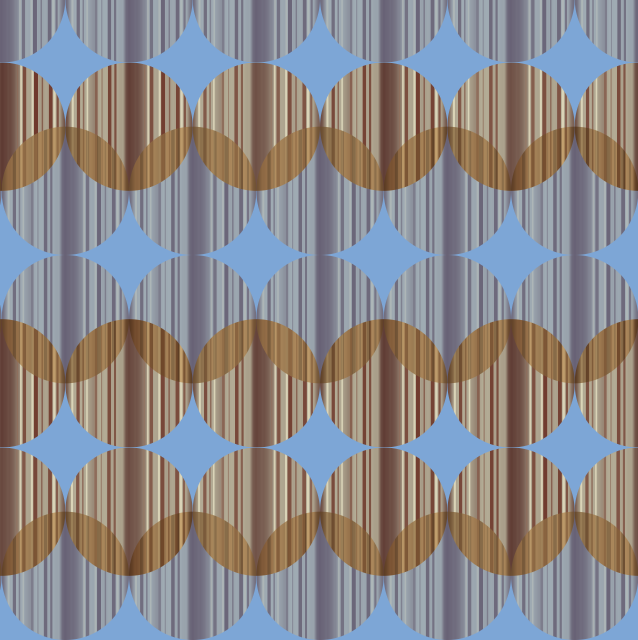
Give the GLSL for this pattern, as a Shadertoy shader.

```glsl
// Rows of touching striped discs, five across, on a flat sky-blue ground.
// Warm and cool rows overlap by half a disc and leave ochre lenses; the layout
// folds one 1.5-disc strip up and down, and one stripe profile fills each disc.

#define DISCS vec2(5.01, 4.987)
#define OFFSET vec2(-0.013, 0.013)
#define GROUND vec3(0.49, 0.65, 0.84)
#define COOL_LIGHT vec3(0.635, 0.685, 0.715)
#define COOL_DARK vec3(0.39, 0.36, 0.44)
#define WARM_LIGHT vec3(0.715, 0.69, 0.60)
#define WARM_DARK vec3(0.37, 0.23, 0.20)
#define LENS_LIGHT vec3(0.70, 0.56, 0.38)
#define LENS_DARK vec3(0.41, 0.25, 0.14)
#define GRAIN 0.24
#define WEAR 0.22

// Thin dark lines: centre, half width, strength (disc radius = 1)
const vec3 LINES[12] = vec3[12](
    vec3(-0.80, 0.026, 0.85), vec3(-0.72, 0.013, 0.60),
    vec3(-0.52, 0.022, 0.65), vec3(-0.43, 0.010, 0.45),
    vec3(-0.31, 0.028, 0.90), vec3(-0.22, 0.018, 0.80),
    vec3( 0.24, 0.010, 0.50), vec3( 0.35, 0.027, 0.80),
    vec3( 0.53, 0.032, 0.95), vec3( 0.63, 0.014, 0.65),
    vec3( 0.76, 0.030, 0.90), vec3( 0.87, 0.018, 0.75));

// Thin bright lines: centre, half width
const vec2 GLINTS[5] = vec2[5](
    vec2(-0.89, 0.016), vec2(-0.66, 0.012), vec2(0.295, 0.014),
    vec2(0.475, 0.016), vec2(0.82, 0.018));

float hash(vec2 p) {
    return fract(sin(dot(p, vec2(41.3, 289.1))) * 4375.85);
}

float noise(float x) {
    float i = floor(x), f = fract(x);
    return mix(hash(vec2(i, 3.0)), hash(vec2(i + 1.0, 3.0)), f * f * (3.0 - 2.0 * f));
}

float band(float x, float halfWidth, float blur) {
    return clamp((halfWidth - abs(x)) / blur + 0.5, 0.0, 1.0);
}

float discMask(vec2 p, float blur) {
    return clamp((0.5 - length(p)) / blur + 0.5, 0.0, 1.0);
}

// Stripe profile: x = darkness, y = thin-line darkness, z = glint
vec3 stripes(float u, float blur) {
    // Broad central fold, soft side folds and shaded rims
    float fold = smoothstep(-0.11, -0.03, u) * (1.0 - smoothstep(0.08, 0.36, u));
    float side = smoothstep(-0.70, -0.54, u) * (1.0 - smoothstep(-0.54, -0.48, u));
    float rim = smoothstep(0.88, 1.0, abs(u));
    float shade = max(max(0.85 * fold, 0.22 * side), 0.70 * rim);
    shade += GRAIN * (0.6 * noise(u * 9.0 + 20.0) + 0.4 * noise(u * 32.0 + 70.0));

    float thin = 0.0, glint = 0.0;
    for (int i = 0; i < 12; i++)
        thin = max(thin, LINES[i].z * band(u - LINES[i].x, LINES[i].y, blur));
    for (int i = 0; i < 5; i++)
        glint = max(glint, band(u - GLINTS[i].x, GLINTS[i].y, blur));
    return vec3(clamp(max(shade, thin), 0.0, 1.0), thin, glint);
}

vec3 coolCloth(vec3 s) {
    vec3 c = mix(COOL_LIGHT, COOL_DARK, s.x * 0.92);
    return mix(c, vec3(0.73, 0.76, 0.74), s.z * 0.55);
}

vec3 warmCloth(vec3 s, float gain) {
    vec3 c = mix(WARM_LIGHT, WARM_DARK, s.x * gain);
    c += s.y * gain * vec3(0.05, -0.03, -0.05);
    return mix(c, vec3(0.91, 0.89, 0.77), s.z * 0.75);
}

vec3 lensCloth(vec3 warm, vec3 cool, float gain) {
    vec3 c = mix(LENS_LIGHT, LENS_DARK, warm.x * gain);
    c = mix(c, vec3(0.86, 0.73, 0.51), warm.z * gain * 0.65);
    return c * (1.0 - 0.24 * cool.x);
}

void mainImage(out vec4 fragColor, in vec2 fragCoord) {
    vec2 uv = fragCoord / iResolution.xy;
    vec2 p = vec2(uv.x, 1.0 - uv.y) * DISCS + OFFSET;
    float blur = 5.0 / min(iResolution.x, iResolution.y);

    // Mirrored strips hold one warm and one cool row each
    float strip = floor((p.y - 0.5) / 1.5);
    float y = 1.5 - abs(mod(p.y - 0.5, 3.0) - 1.5);
    vec2 warmPos = vec2(fract(p.x + 0.5) - 0.5, y - 0.5);
    vec2 coolPos = vec2(fract(p.x) - 0.5, y - 1.0);
    float warmMask = discMask(warmPos, blur);
    float coolMask = discMask(coolPos, blur);

    // Small shifts and contrast changes from disc to disc
    float wear = hash(vec2(floor(p.x + 0.5), strip));
    float lensGain = mix(0.45, 0.95, hash(vec2(floor(p.x * 2.0) + 7.0, strip)));
    vec3 warm = stripes(2.0 * warmPos.x + 0.02 * (wear - 0.5), 2.0 * blur);
    vec3 cool = stripes(2.0 * coolPos.x, 2.0 * blur);

    // The cut-off top row is cool
    vec3 warmColor = strip < 0.0 ? coolCloth(warm) : warmCloth(warm, 1.0 - WEAR * wear);
    vec3 color = mix(GROUND, coolCloth(cool), coolMask);
    vec3 over = mix(warmColor, lensCloth(warm, cool, lensGain), coolMask);
    fragColor = vec4(mix(color, over, warmMask), 1.0);
}
```
